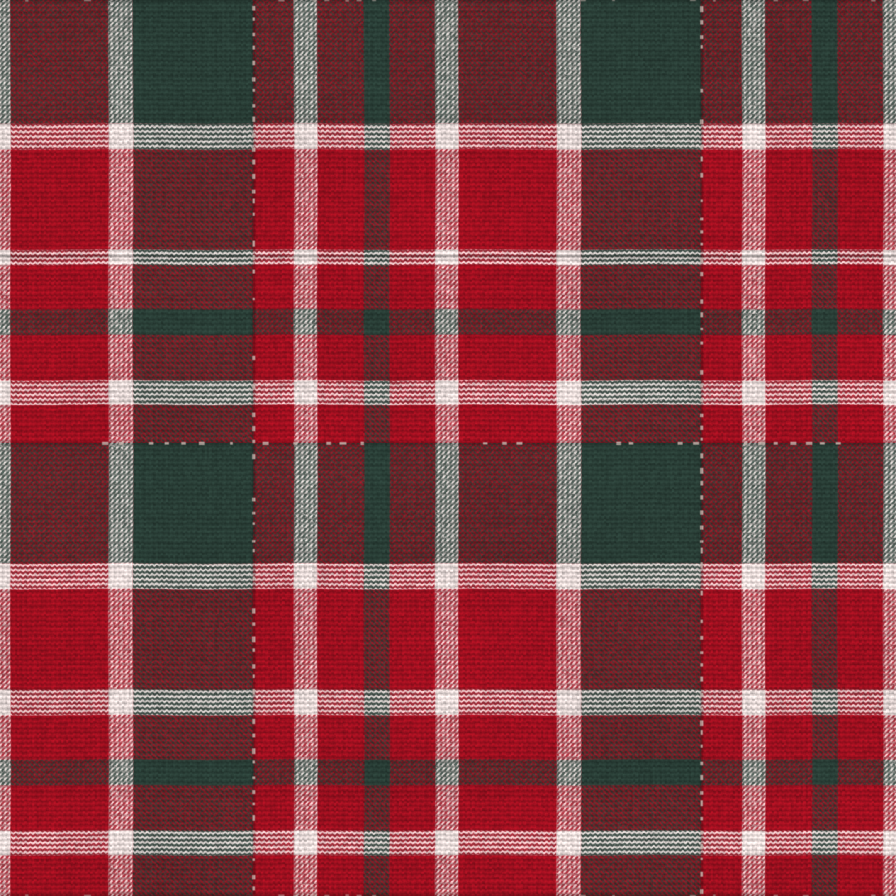
This texture is drawn by a WebGL 2 fragment shader. Its source:

```glsl
#version 300 es
precision highp float;
// Woven tartan cloth: a red, green and white sett repeated two by two.
// Warp and weft stripes are coloured separately, then interlaced by a fine
// soft weave; grain, slubs, a tucked stripe and broken stitches add the wear.
uniform vec2 u_resolution;
out vec4 fragColor;

const float TAU = 6.2831853;
const float SIDE = 768.0;               // canvas side in cloth units
const float SETT = 384.0;               // width of one sett
const float SEAM_Y = 380.0;             // where the upper sett ends
const float TUCK_Y = 219.5;             // fold hiding half a white stripe
const vec2 LOOM = vec2(184.0, 184.0);   // weave cycles across and down

const vec3 RED = vec3(0.61, 0.06, 0.12);
const vec3 GREEN = vec3(0.16, 0.24, 0.21);
const vec3 WHITE = vec3(0.89, 0.84, 0.83);
const vec3 STITCH = vec3(0.78, 0.71, 0.68);

float hash(vec2 p) {
    vec3 q = fract(vec3(p.xyx) * 0.1031);
    q += dot(q, q.yzx + 33.33);
    return fract((q.x + q.y) * q.z);
}

// Distance to a line that recurs every period.
float lineDistance(float p, float centre, float period) {
    return abs(mod(p - centre + 0.5 * period, period) - 0.5 * period);
}

// Coverage of a stripe from lo to hi.
float band(float p, float lo, float hi, float period, float soft) {
    float d = lineDistance(p, 0.5 * (lo + hi), period) - 0.5 * (hi - lo);
    return 1.0 - smoothstep(-soft, soft, d);
}

// Stripe masks: x is green, y is white.
vec2 warpStripes(float x, float soft) {
    float green = band(x, 114.0, 217.0, SETT, soft) + band(x, 312.0, 334.0, SETT, soft);
    float white = band(x, 93.0, 114.0, SETT, soft) + band(x, 252.0, 272.0, SETT, soft)
                + band(x, 373.0, 393.0, SETT, soft);
    return min(vec2(green, white), 1.0);
}

vec2 weftStripes(float y, float soft) {
    float green = band(y, -10.0, 103.0, SIDE, soft) + band(y, 271.0, 293.0, SIDE, soft);
    float white = band(y, 103.0, 125.0, SIDE, soft) + band(y, 211.0, 233.0, SIDE, soft)
                + band(y, 332.0, 353.0, SIDE, soft);
    return min(vec2(green, white), 1.0);
}

vec3 dye(vec2 stripes) {
    return mix(mix(RED, GREEN, stripes.x), WHITE, stripes.y);
}

// The upper sett loses cloth in the tuck; the lower one is whole.
float weftPosition(float y) {
    if (y >= SEAM_Y) return y - SEAM_Y;
    return y + (y < TUCK_Y ? -3.0 : 6.0);
}

// Positive where the warp lies on top; white threads form small waves.
float interlace(vec2 t, float warpWhite, float weftWhite) {
    vec2 a = TAU * t;
    float plain = 1.3 * cos(a.x) * cos(a.y);
    float rows = -cos(a.y + 0.8 * sin(a.x));
    float columns = cos(a.x + 1.1 * sin(a.y));
    float cloth = mix(plain, rows, mix(0.2, 1.0, weftWhite));
    return mix(cloth, mix(plain, columns, 0.5), warpWhite);
}

// Broken running stitch: count slots, some left empty.
float stitches(float across, float along, float count, float presence, float seed, float soft) {
    float slot = along / SIDE * count;
    float id = floor(slot);
    float jitter = hash(vec2(id, seed));
    float halfLength = (0.08 + 0.14 * hash(vec2(id, seed + 7.0))) * SIDE / count;
    float d = abs(fract(slot) - 0.5 - 0.4 * (jitter - 0.5)) * SIDE / count - halfLength;
    float thread = 1.0 - smoothstep(-soft, soft, d);
    float offset = abs(across - 0.6 * jitter);
    float width = 1.0 - smoothstep(0.9 - soft, 0.9 + soft, offset);
    return thread * width * step(hash(vec2(id, seed + 19.0)), presence);
}

float crease(float d, float soft) {
    return 1.0 - smoothstep(0.4, 1.2 + soft, d);
}

void main() {
    vec2 uv = gl_FragCoord.xy / u_resolution;
    uv.y = 1.0 - uv.y;                  // cloth is laid out from the top
    float pixel = SIDE / min(u_resolution.x, u_resolution.y);
    float soft = 0.5 + 0.5 * pixel;

    // Stripes drift slightly, as threads do.
    vec2 cloth = uv * SIDE;
    vec2 drift = 0.3 * sin(TAU * (uv.yx * vec2(3.0, 5.0) + vec2(0.2, 0.6)))
               + 0.1 * sin(TAU * uv.yx * vec2(37.0, 29.0));
    vec2 warp = warpStripes(cloth.x + drift.x, soft);
    vec2 weft = weftStripes(weftPosition(cloth.y) + drift.y, soft);

    // Interlacing, softened by stray fibres
    vec2 thread = uv * LOOM + 0.2 * drift;
    vec2 cell = floor(uv * LOOM * 2.0);
    float stray = hash(cell) - 0.5;
    float over = interlace(thread, warp.y, weft.y) + 0.7 * stray;
    float cover = smoothstep(-1.2, 1.2, over);
    float contrast = mix(0.55, 0.64, max(warp.y, weft.y));
    vec3 color = mix(dye(weft), dye(warp), mix(0.5, cover, contrast));

    // Relief of the rows, fibre grain and uneven threads
    vec2 turn = TAU * thread;
    float relief = 0.09 * cos(turn.y + 0.6 * sin(turn.x)) + 0.03 * cos(turn.x);
    float grain = 0.16 * (hash(cell + 401.0) - 0.5);
    float slub = 0.07 * (hash(vec2(907.0, cell.y)) - 0.5)
               + 0.04 * (hash(vec2(cell.x, 611.0)) - 0.5);
    float fade = 0.02 * sin(TAU * (2.0 * uv.x + uv.y)) * sin(TAU * (3.0 * uv.y - uv.x));
    color *= 1.0 + relief + grain + slub + fade;

    // Tuck and seams
    float seamX = lineDistance(cloth.x, 217.5, SETT);
    float seamY = lineDistance(cloth.y, SEAM_Y, SIDE);
    float edgeY = lineDistance(cloth.y, 0.0, SIDE);
    float shadow = max(crease(seamX, soft), crease(min(seamY, edgeY), soft));
    color *= 1.0 - 0.22 * shadow - 0.22 * crease(abs(cloth.y - TUCK_Y), soft);
    float column = floor(cloth.x / SETT);
    float stitch = stitches(seamX, cloth.y, 64.0, 0.8, 31.0 + column, soft);
    stitch = max(stitch, stitches(seamY, cloth.x, 56.0, 0.6, 53.0, soft));
    stitch = max(stitch, 0.6 * stitches(edgeY, cloth.x, 56.0, 0.3, 71.0, soft));
    color = mix(color, STITCH, 0.85 * stitch);

    fragColor = vec4(clamp(color, 0.0, 1.0), 1.0);
}
```
